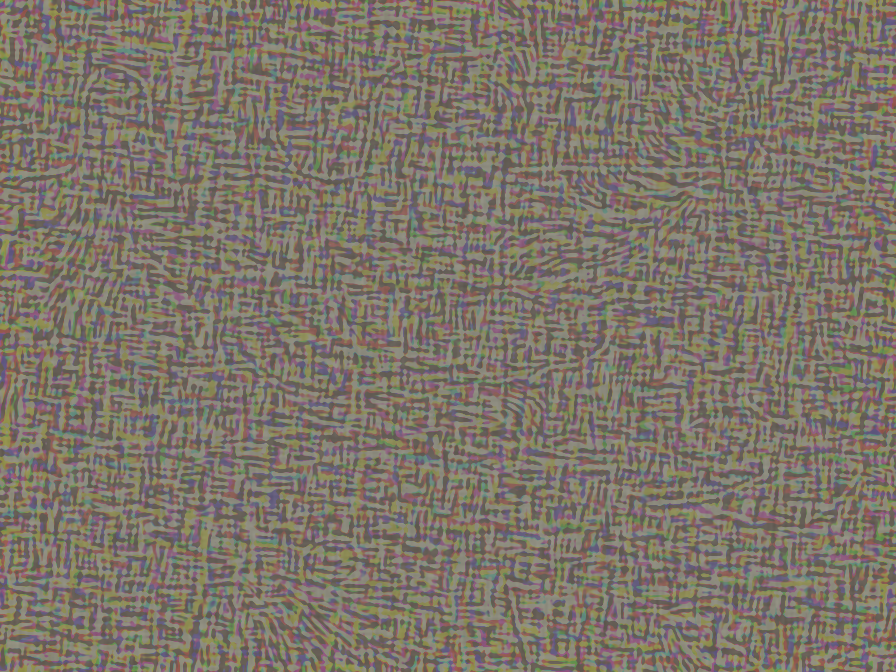
This texture is drawn by a WebGL 1 fragment shader. Its source:

```glsl
precision highp float;
// Fine labyrinth of muted, colour-blotched dashes, mostly level or upright.
// Small oriented wavelets shared by the channels give the dashes, larger ones
// tint them per channel, and a soft threshold leaves two tones per channel.

uniform vec2 u_resolution;

const float TAU = 6.2831853;

vec3 hash3(vec2 p) {
  vec3 q = vec3(dot(p, vec2(127.1, 311.7)),
                dot(p, vec2(269.5, 183.3)),
                dot(p, vec2(419.2, 371.9)));
  return fract(sin(q) * 43758.5453);
}

float noise(vec2 p) {
  vec2 i = floor(p);
  vec2 f = fract(p);
  f = f * f * (3.0 - 2.0 * f);
  float low = mix(hash3(i).x, hash3(i + vec2(1.0, 0.0)).x, f.x);
  float high = mix(hash3(i + vec2(0.0, 1.0)).x, hash3(i + 1.0).x, f.x);
  return mix(low, high, f.y);
}

// Sum of short wave packets scattered over a grid; fringe is the spread of
// phase between the channels.
vec3 dashes(vec2 p, float fringe) {
  vec2 home = floor(p);
  vec3 sum = vec3(0.0);
  for (int j = -1; j <= 1; j++) {
    for (int i = -1; i <= 1; i++) {
      vec2 cell = home + vec2(float(i), float(j));
      float curved = 0.6 * smoothstep(0.6, 0.95, noise(cell * 0.16 + 40.0));
      float upright = mix(0.2, 0.72, noise(cell * 0.27 + 90.0));
      float flow = TAU * noise(cell * 0.07);
      for (int k = 0; k < 4; k++) {
        vec2 key = cell + 0.37 * float(k);
        vec3 place = hash3(key);
        vec3 pick = hash3(key + 61.7);
        vec3 shift = fringe * (hash3(key + 23.9) - 0.5);
        float angle = step(pick.x, upright) * TAU * 0.25 + 0.4 * (pick.y - 0.5);
        if (place.z < curved) angle = flow;
        vec2 d = p - cell - place.xy;
        float along = dot(d, vec2(cos(angle), sin(angle)));
        float across = dot(d, vec2(-sin(angle), cos(angle)));
        float window = max(0.0, 1.0 - dot(d, d));
        float packet = window * window * exp(-8.0 * across * across);
        float cycles = mix(1.1, 1.9, fract(pick.y * 17.0));
        sum += packet * cos(TAU * (across * cycles + pick.z) + shift + 0.8 * along);
      }
    }
  }
  return sum;
}

// Parallel lines hugging the middle contour of a slow noise.
vec3 streaks(vec2 p, float seed) {
  vec2 q = p * 6.0 + seed;
  float level = noise(q);
  vec2 slope = vec2(noise(q + vec2(0.02, 0.0)) - level,
                    noise(q + vec2(0.0, 0.02)) - level) / 0.02;
  float d = (level - 0.5) / max(length(slope), 0.25) / 6.0;
  float present = smoothstep(0.5, 0.75, noise(p * 8.0 + seed * 3.0));
  float band = exp(-d * d * 9000.0);
  return present * band * cos(d * TAU * 70.0 + vec3(0.0, 0.2, 0.5) + seed);
}

void main() {
  vec2 p = gl_FragCoord.xy / u_resolution.y;
  float aspect = u_resolution.x / u_resolution.y;

  // Red and green tints stay partly tied together, blue goes its own way.
  vec3 tint = dashes(p * 27.0 + 200.0, TAU);
  tint.g = mix(tint.g, tint.r, 0.4);
  vec3 field = dashes(p * 50.0, 1.4) + tint * vec3(0.75, 0.85, 0.85);
  field += 1.3 * (streaks(p, 5.0) + streaks(p, 31.0));

  // Each channel switches between its dark and its light tone.
  vec3 lit = smoothstep(-0.4, 0.4, field + vec3(0.28, 0.0, -0.02));
  vec3 dark = vec3(0.395, 0.37, 0.34);
  vec3 light = vec3(0.55, 0.545, 0.495);
  vec3 color = mix(dark, light, lit);

  // Faint thread-like hatching in both directions.
  float threads = noise(p * vec2(50.0, 230.0)) + noise(p * vec2(230.0, 50.0) + 7.0);
  color += 0.04 * (threads - 1.0);

  // Colours grow slightly stronger toward the borders.
  float border = min(min(p.x, aspect - p.x), min(p.y, 1.0 - p.y));
  float gray = dot(color, vec3(0.3333));
  color = mix(vec3(gray), color, 1.0 + 0.35 * exp(-border * 14.0));

  gl_FragColor = vec4(color, 1.0);
}
```
